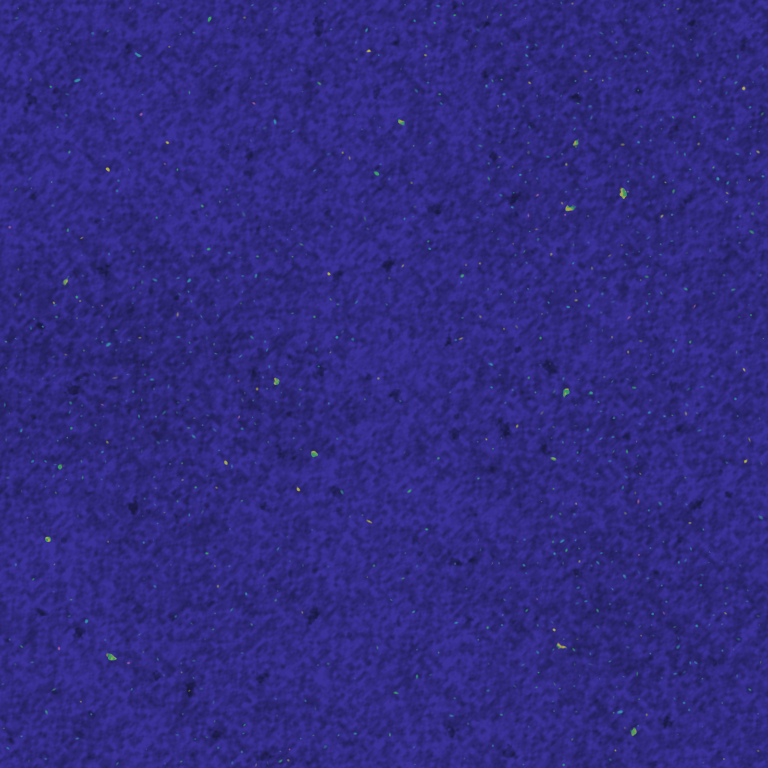
A three.js fragment shader for this texture:

```glsl
// Draws a fine-grained indigo surface with dark pits and scattered bright flecks.
varying vec2 vUv;

const vec3 INDIGO_DARK = vec3(0.130, 0.120, 0.350);
const vec3 INDIGO_LIGHT = vec3(0.218, 0.186, 0.578);
const vec3 TEAL = vec3(0.20, 0.58, 0.68);
const vec3 GREEN = vec3(0.22, 0.68, 0.38);
const vec3 YELLOW = vec3(0.76, 0.74, 0.25);
const vec3 PINK = vec3(0.66, 0.38, 0.62);

const float GRAIN_SCALE = 185.0;    // grains across the canvas
const float GRAIN_STRETCH = 0.78;   // below 1 lengthens grains along the diagonal
const float GRAIN_CONTRAST = 1.35;
const float BASE_LIGHT = 0.70;
const float MOTTLE_CONTRAST = 0.34;
const float EDGE = 0.0012;          // softness of fleck edges

float hash(vec2 p) {
  vec3 q = fract(vec3(p.xyx) * 0.1031);
  q += dot(q, q.yzx + 33.33);
  return fract((q.x + q.y) * q.z);
}

vec2 hash2(vec2 p) {
  return vec2(hash(p + 17.3), hash(p + 71.9));
}

float noise(vec2 p) {
  vec2 i = floor(p);
  vec2 f = fract(p);
  f = f * f * (3.0 - 2.0 * f);
  float low = mix(hash(i), hash(i + vec2(1.0, 0.0)), f.x);
  float high = mix(hash(i + vec2(0.0, 1.0)), hash(i + vec2(1.0, 1.0)), f.x);
  return mix(low, high, f.y);
}

float fbm(vec2 p) {
  float sum = 0.0;
  float weight = 0.5;
  for (int i = 0; i < 4; i++) {
    sum += weight * noise(p);
    p = mat2(1.6, 1.2, -1.2, 1.6) * p + 9.7;
    weight *= 0.5;
  }
  return sum / 0.9375;
}

// Fine grain, slightly drawn out along the rising diagonal.
float grain(vec2 uv) {
  vec2 p = mat2(0.7071, -0.7071, 0.7071, 0.7071) * uv;
  p *= vec2(GRAIN_STRETCH, 1.0) * GRAIN_SCALE;
  return 0.68 * noise(p + 40.0) + 0.32 * noise(p * 1.9 + 140.0);
}

// One ragged, randomly turned spot per chosen cell: x is coverage, y a random pick.
vec2 spots(vec2 uv, float cells, float density, float radius, float edge, float seed) {
  vec2 id = floor(uv * cells) + seed;
  vec2 center = 0.2 + 0.6 * hash2(id);
  vec2 d = (fract(uv * cells) - center) / cells;
  float angle = 6.2832 * hash(id + 5.1);
  float c = cos(angle);
  float s = sin(angle);
  d = mat2(c, -s, s, c) * d;
  d.x *= mix(0.5, 1.0, hash(id + 8.7));
  float size = radius * mix(0.6, 1.2, hash(id + 2.9));
  float ragged = (noise(uv * 260.0 + seed) - 0.5) * size * 1.1;
  float cover = 1.0 - smoothstep(-edge, edge, length(d) + ragged - size);
  return vec2(cover * step(hash(id + 13.7), density), hash(id + 29.3));
}

vec3 fleckColor(float pick) {
  vec3 color = mix(TEAL, GREEN, smoothstep(0.55, 0.75, pick));
  color = mix(color, YELLOW, smoothstep(0.82, 0.86, pick));
  return mix(color, PINK, step(0.94, pick));
}

void main() {
  vec2 uv = vUv;

  // Ground: grain over broad and medium mottling.
  float broad = fbm(uv * 4.0 + 3.0);
  float patches = noise(uv * 55.0 + 20.0) * noise(uv * 24.0 + 60.0);
  float light = BASE_LIGHT + GRAIN_CONTRAST * (grain(uv) - 0.5);
  light += MOTTLE_CONTRAST * (broad - 0.5) - 0.30 * (patches - 0.25);

  // Dark pits, few large and many small.
  light -= 0.75 * spots(uv, 13.0, 0.32, 0.0055, 0.003, 100.0).x;
  light -= 0.45 * spots(uv, 38.0, 0.22, 0.0030, 0.002, 200.0).x;
  vec3 color = mix(INDIGO_DARK, INDIGO_LIGHT, clamp(light, -0.35, 1.15));

  // Tiny flecks, thicker where the ground is darker.
  float crowding = mix(0.40, 0.12, smoothstep(0.35, 0.65, broad));
  vec2 tiny = spots(uv, 62.0, crowding, 0.0011, EDGE, 300.0);
  color = mix(color, fleckColor(tiny.y * 0.97), tiny.x * mix(0.30, 0.85, fract(tiny.y * 7.0)));

  // Rarer, larger flecks in green and yellow.
  vec2 small = spots(uv, 24.0, 0.09, 0.0017, EDGE, 400.0);
  color = mix(color, fleckColor(mix(0.45, 0.95, small.y)), small.x * 0.9);
  vec2 large = spots(uv, 9.0, 0.14, 0.0034, EDGE, 500.0);
  vec3 largeColor = mix(GREEN, YELLOW, smoothstep(0.3, 0.8, noise(uv * 330.0)));
  color = mix(color, largeColor, large.x * 0.85);

  gl_FragColor = vec4(color, 1.0);
}
```
